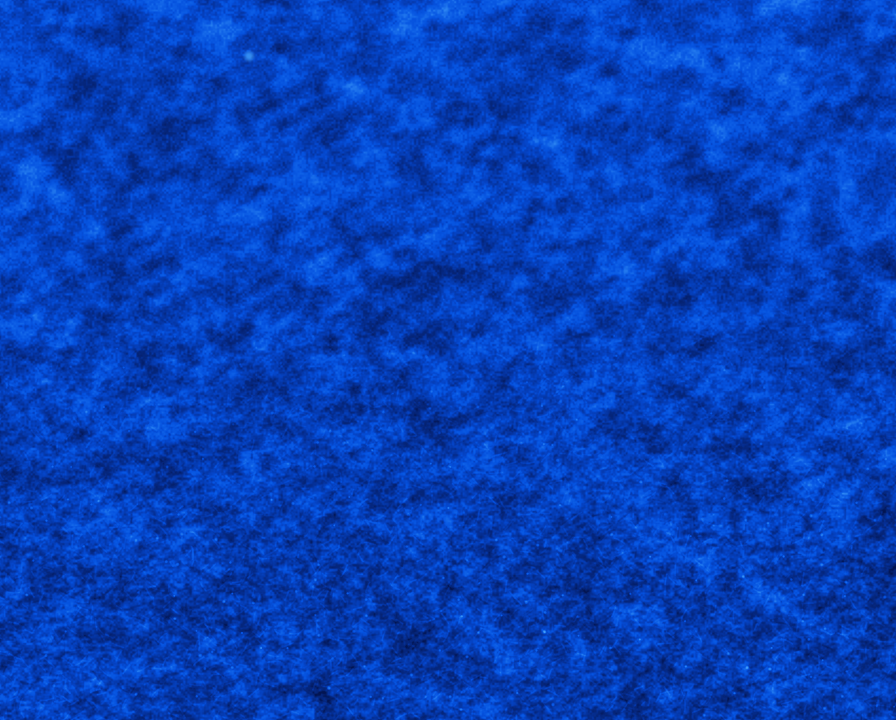
Reproduce this texture procedurally as a WebGL 1 fragment shader.

```glsl
precision highp float;
// Blue felt seen at a low angle: crisp fibres near the bottom, soft blur toward the top.
uniform vec2 u_resolution;

// Tone ramp, dark to light
const vec3 PIT = vec3(0.01, 0.08, 0.32);
const vec3 NAVY = vec3(0.02, 0.15, 0.49);
const vec3 DEEP = vec3(0.02, 0.19, 0.60);
const vec3 ROYAL = vec3(0.02, 0.23, 0.69);
const vec3 COBALT = vec3(0.02, 0.262, 0.77);
const vec3 AZURE = vec3(0.02, 0.32, 0.87);
const vec3 BRIGHT = vec3(0.05, 0.37, 0.90);
const vec3 GLINT = vec3(0.25, 0.62, 0.98);

// Sizes are cells per canvas height, strengths are in tone units
const float CLUMP_FREQ = 7.5;
const float CLUMP_STRETCH = 0.7;
const float FIBRE_FREQ = 56.0;
const float FIBRE_WIDTH = 0.0009;
const float FIBRE_STRENGTH = 1.6;
const float GRAIN_FREQ = 340.0;
const float GRAIN_STRENGTH = 0.8;
const float SPARK_FREQ = 38.0;
const float SPARK_SHARE = 0.2;
const float SPARK_RADIUS = 0.0024;
const vec2 FLECK_POS = vec2(0.346, 0.922);
const float FLECK_RADIUS = 0.0065;

float hash(vec2 p) {
  vec3 q = fract(vec3(p.xyx) * 0.1031);
  q += dot(q, q.yzx + 33.33);
  return fract((q.x + q.y) * q.z);
}

vec2 hash2(vec2 p) {
  return vec2(hash(p + 17.3), hash(p + 71.9));
}

// Smooth value noise in -1..1
float noise(vec2 p) {
  vec2 i = floor(p);
  vec2 f = fract(p);
  f = f * f * (3.0 - 2.0 * f);
  float low = mix(hash(i), hash(i + vec2(1.0, 0.0)), f.x);
  float high = mix(hash(i + vec2(0.0, 1.0)), hash(i + vec2(1.0, 1.0)), f.x);
  return 2.0 * mix(low, high, f.y) - 1.0;
}

vec2 turn(vec2 p, float a) {
  return vec2(cos(a) * p.x + sin(a) * p.y, cos(a) * p.y - sin(a) * p.x);
}

// Matted clumps; fine octaves fade out with focus
float clumps(vec2 p, float focus) {
  float sum = 0.0;
  float freq = CLUMP_FREQ;
  for (int i = 0; i < 6; i++) {
    float k = float(i);
    float blurred = 0.12 + 1.2 * exp(-0.5 * (k - 2.6) * (k - 2.6));
    float crisp = 0.22 + 0.73 * smoothstep(0.0, 3.0, k);
    vec2 q = turn(p, 0.2 + 0.4 * sin(k * 2.4)) * vec2(CLUMP_STRETCH, 1.0);
    sum += mix(blurred, crisp, focus) * noise(q * freq + 40.0 + 13.7 * k);
    freq *= 2.03;
  }
  return sum;
}

// Short loose hairs, each a random segment in its grid cell
float fibres(vec2 p, float pixel) {
  float sum = 0.0;
  for (int layer = 0; layer < 3; layer++) {
    float seed = 50.0 + 91.0 * float(layer);
    vec2 q = p * FIBRE_FREQ + 0.37 * float(layer);
    vec2 cell = floor(q);
    for (int y = -1; y <= 1; y++) {
      for (int x = -1; x <= 1; x++) {
        vec2 id = cell + vec2(float(x), float(y));
        vec2 rnd = hash2(id + seed);
        float light = hash(id + seed + 5.5);
        vec2 d = turn(q - id - rnd, (hash(id + seed + 9.1) - 0.4) * 2.8);
        d.y += 0.5 * (rnd.x - 0.5) * d.x * d.x;
        d.x = max(abs(d.x) - 0.15 - 0.35 * rnd.y, 0.0);
        float gap = length(d) / FIBRE_FREQ - FIBRE_WIDTH;
        sum += (light - 0.4) * (1.0 - smoothstep(-0.5 * pixel, 0.8 * pixel, gap));
      }
    }
  }
  return sum;
}

// Sparse shiny fibre tips
float sparks(vec2 p, float pixel) {
  vec2 q = p * SPARK_FREQ;
  vec2 id = floor(q);
  vec2 centre = 0.15 + 0.7 * hash2(id + 7.0);
  float radius = SPARK_RADIUS * (0.5 + 0.6 * hash(id + 3.0));
  float d = length(q - id - centre) / SPARK_FREQ;
  return step(hash(id + 29.0), SPARK_SHARE) * (1.0 - smoothstep(0.2 * radius, radius + 0.6 * pixel, d));
}

vec3 feltColour(float tone) {
  vec3 c = mix(PIT, NAVY, smoothstep(-3.6, -1.88, tone));
  c = mix(c, DEEP, clamp((tone + 1.88) / 0.82, 0.0, 1.0));
  c = mix(c, ROYAL, clamp((tone + 1.06) / 0.66, 0.0, 1.0));
  c = mix(c, COBALT, clamp((tone + 0.4) / 0.65, 0.0, 1.0));
  c = mix(c, AZURE, clamp((tone - 0.25) / 0.75, 0.0, 1.0));
  c = mix(c, BRIGHT, clamp((tone - 1.0) / 0.9, 0.0, 1.0));
  return mix(c, GLINT, clamp((tone - 1.9) / 2.6, 0.0, 1.0));
}

void main() {
  float pixel = 1.0 / u_resolution.y;
  vec2 p = gl_FragCoord.xy * pixel;
  float focus = 1.0 - smoothstep(0.15, 0.85, p.y);

  // Light falls off toward the viewer
  float tone = mix(-0.3, 0.42, smoothstep(0.3, 0.85, p.y));
  tone += clumps(p, focus);
  tone += FIBRE_STRENGTH * focus * fibres(p, pixel);
  tone += GRAIN_STRENGTH * noise(p * GRAIN_FREQ + 9.0);
  tone += 2.6 * focus * sparks(p, pixel);

  // One stray pale fleck out of focus
  float fleck = 1.0 - smoothstep(0.2, 1.6, length(p - FLECK_POS) / FLECK_RADIUS);
  gl_FragColor = vec4(mix(feltColour(tone), GLINT, 0.8 * fleck), 1.0);
}
```
